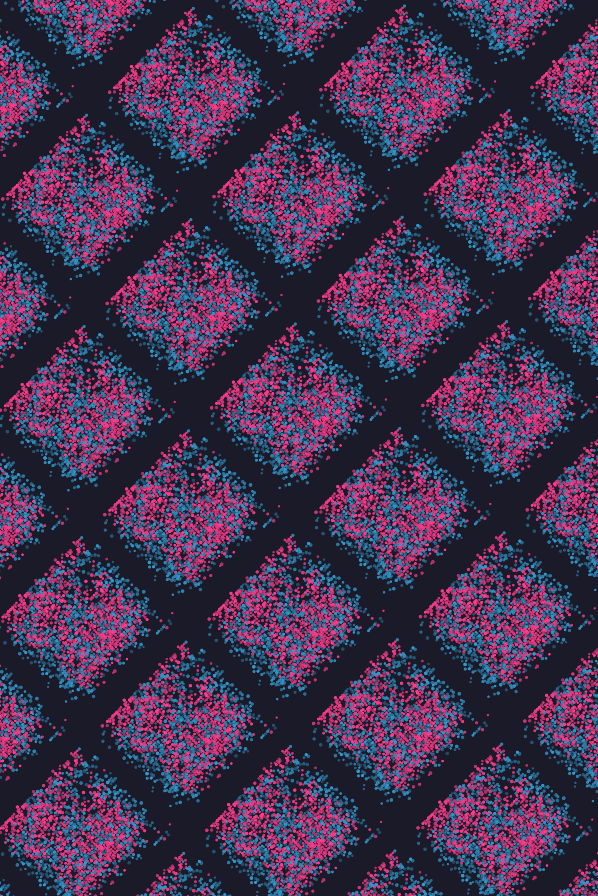
Reproduce this pattern procedurally as a WebGL 1 fragment shader.

```glsl
precision highp float;
uniform vec2 u_resolution;

vec3 hash3(vec2 p) {
  vec3 h = vec3(dot(p, vec2(127.1, 311.7)), dot(p, vec2(269.5, 183.3)), dot(p, vec2(419.2, 371.9)));
  return fract(sin(h) * 43758.5);
}

float cornerSlope(vec2 cell, vec2 offset) {
  float angle = 6.2832 * hash3(cell).x;
  return dot(vec2(cos(angle), sin(angle)), offset);
}

float gradientNoise(vec2 p) {
  vec2 i = floor(p), f = fract(p);
  vec2 u = f * f * f * (f * (f * 6.0 - 15.0) + 10.0);
  vec2 e = vec2(1.0, 0.0);
  return mix(mix(cornerSlope(i, f), cornerSlope(i + e.xy, f - e.xy), u.x),
             mix(cornerSlope(i + e.yx, f - e.yx), cornerSlope(i + 1.0, f - 1.0), u.x), u.y);
}

float roundedBox(vec2 p, vec2 halfSize, float radius) {
  vec2 d = abs(p) - halfSize + radius;
  return length(max(d, 0.0)) + min(max(d.x, d.y), 0.0) - radius;
}

float glow(vec2 p, vec2 center, float radius) {
  vec2 d = (p - center) / radius;
  return exp(-dot(d, d));
}

// x: chance of a grain, y: chance that it is pink
vec2 grainField(vec2 p) {
  float d = roundedBox(p + vec2(0.0, 0.08), vec2(0.43, 0.52), 0.2);
  float inside = 1.0 - smoothstep(-0.15, 0.05, d);
  float cutEdge = smoothstep(-0.385, -0.355, p.y);
  float darkPatch = glow(p, vec2(0.24, -0.17), 0.15);
  float hotPatch = glow(p, vec2(0.03, 0.26), 0.17);
  float rim = 1.0 - smoothstep(-0.37, -0.27, p.y);

  float density = 0.84 + 0.5 * gradientNoise(p * 7.0 + 3.5) - 0.4 * darkPatch + 0.25 * hotPatch;
  density = density * inside + 0.22 * glow(p, vec2(0.38, 0.45), 0.06);
  float pinkness = 0.5 + 0.7 * gradientNoise(p * 5.0 + 17.3) + 0.25 * hotPatch + 0.3 * rim
                 - 0.2 * darkPatch - 0.38 * smoothstep(-0.13, 0.0, d);
  return vec2(density * cutEdge, pinkness);
}

void main() {
  // diagonal lattice, slightly longer along the rising direction
  vec2 p = gl_FragCoord.xy / u_resolution.y - vec2(0.3242, 0.5482);
  vec2 lattice = vec2(p.x + p.y, p.x - p.y) * 0.7071 / vec2(0.1686, 0.1648);
  vec2 grid = (fract(lattice + 0.5)) * 54.0;
  float soft = 0.5 * 54.0 / (0.1667 * u_resolution.y);

  vec3 navy = vec3(0.1, 0.1, 0.16);
  vec3 cyan = vec3(0.2, 0.6, 0.8);
  vec3 pink = vec3(1.0, 0.24, 0.55);
  vec3 color = navy;

  // overlapping jittered grains, identical in every tile
  for (int y = -1; y <= 1; y++) {
    for (int x = -1; x <= 1; x++) {
      vec2 cell = floor(grid) + vec2(float(x), float(y));
      vec2 id = mod(cell, 54.0);
      vec2 field = grainField((id + 0.5) / 54.0 - 0.5);
      vec3 place = hash3(id + 7.0);
      vec3 look = hash3(id + 91.0);

      float radius = mix(0.4, 0.68, place.z);
      float dist = length(grid - cell - 0.5 - 0.5 * (place.xy - 0.5));
      float cover = 1.0 - smoothstep(radius - soft, radius + soft, dist);
      float isPink = step(look.y, field.y);
      float strength = mix(mix(0.35, 0.6, isPink), 1.0, look.z);
      color = mix(color, mix(cyan, pink, isPink), cover * strength * step(look.x, field.x));
    }
  }
  gl_FragColor = vec4(color, 1.0);
}
```
